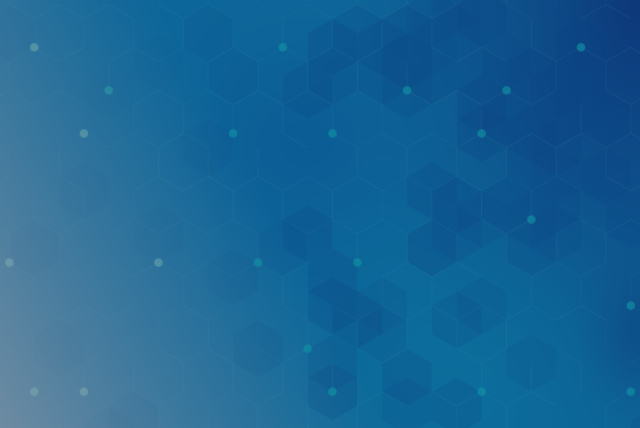
Write a Shadertoy shader that draws this background.

```glsl
// Blue diagonal gradient with faint honeycomb lines, overlapping hexagon tiles and small node dots.

// Colours
const vec3 BLUE  = vec3(0.050, 0.400, 0.600);
const vec3 NAVY  = vec3(0.050, 0.205, 0.470);
const vec3 ROYAL = vec3(0.040, 0.345, 0.575);
const vec3 TEAL  = vec3(0.045, 0.440, 0.612);
const vec3 MIST  = vec3(0.430, 0.545, 0.635);
const vec3 TILE_DARK = vec3(0.045, 0.255, 0.510);
const vec3 LINE  = vec3(0.330, 0.640, 0.690);
const vec3 DOT_TEAL = vec3(0.060, 0.570, 0.640);
const vec3 DOT_MIST = vec3(0.460, 0.640, 0.670);

// Honeycomb, in canvas heights
const float HEX_SIDE = 0.06706;
const vec2 HEX_ORIGIN = vec2(0.138, 0.923);
const vec2 HEX_PERIOD = vec2(1.73205, 3.0);
const vec2 HEX_STEP = vec2(0.866025, 0.5);
const float APOTHEM = 0.866025;

// Detail
const float TILE_SHARE = 0.08;
const float ZONE_SHARE = 0.55;
const float TILE_ALPHA = 0.27;
const float LINE_SHARE = 0.75;
const float LINE_WIDTH = 0.009;
const float LINE_ALPHA = 0.17;
const vec2 DOT_BLOCK = vec2(4.4, 3.6);
const float DOT_RADIUS = 0.146;
const float DOT_ALPHA = 0.65;

float hash(vec2 id, float seed) {
    return fract(sin(dot(id, vec2(127.1, 311.7)) + seed * 74.7) * 4375.85);
}

// Integer label of a point on the half-step lattice
vec2 latticeId(vec2 q) {
    return floor(q / HEX_STEP * 2.0 + 0.5);
}

vec2 nearestHex(vec2 q) {
    vec2 a = floor(q / HEX_PERIOD + 0.5) * HEX_PERIOD;
    vec2 b = (floor(q / HEX_PERIOD) + 0.5) * HEX_PERIOD;
    return dot(q - a, q - a) < dot(q - b, q - b) ? a : b;
}

// Distance to the hexagon border, negative inside
float hexBorder(vec2 local) {
    vec2 a = abs(local);
    return max(a.x, dot(a, vec2(0.5, APOTHEM))) - APOTHEM;
}

float glow(vec2 p, vec2 centre, vec2 radius) {
    vec2 d = (p - centre) / radius;
    return exp(-dot(d, d));
}

// Share of pale haze, rising towards the lower left
float haze(vec2 p) {
    return pow(clamp((0.92 - p.x - 0.55 * p.y) / 0.92, 0.0, 1.0), 1.15);
}

vec3 backdrop(vec2 p, float aspect) {
    vec2 corner = (p - vec2(aspect, 1.0)) * vec2(1.0, 0.60);
    float depth = clamp(1.0 - length(corner) / 0.68, 0.0, 1.0);
    vec3 col = mix(BLUE, NAVY, depth * mix(0.55, 0.95, depth));
    col = mix(col, ROYAL, 0.60 * glow(p, vec2(0.72, 0.66), vec2(0.24, 0.22)));
    col = mix(col, TEAL, 0.65 * glow(p, vec2(1.08, 0.14), vec2(0.36, 0.30)));
    col = mix(col, NAVY, 0.35 * glow(p, vec2(aspect, 0.22), vec2(0.10, 0.14)));
    return mix(col, MIST, haze(p));
}

// Where dark tiles gather
float tileZone(vec2 p) {
    float zone = glow(p, vec2(1.26, 0.76), vec2(0.20, 0.16));
    zone += glow(p, vec2(0.92, 0.88), vec2(0.13, 0.08));
    zone += glow(p, vec2(1.02, 0.45), vec2(0.12, 0.07));
    zone += glow(p, vec2(1.25, 0.48), vec2(0.11, 0.08));
    zone += glow(p, vec2(0.84, 0.27), vec2(0.09, 0.11));
    zone += glow(p, vec2(0.89, 0.05), vec2(0.11, 0.06));
    return min(zone, 1.0);
}

void mainImage(out vec4 fragColor, in vec2 fragCoord) {
    vec2 p = fragCoord / iResolution.y;
    float aspect = iResolution.x / iResolution.y;
    vec2 q = (p - HEX_ORIGIN) / HEX_SIDE;
    float soft = 1.0 / (iResolution.y * HEX_SIDE);
    float mist = haze(p);
    vec3 col = backdrop(p, aspect);

    // Three shifted hexagon layers whose overlaps form cube faces
    float tileFade = mix(0.25, 1.0, smoothstep(0.25, 0.95, p.x));
    for (int i = 0; i < 3; i++) {
        vec2 shift = vec2(0.0, float(i));
        vec2 centre = nearestHex(q - shift) + shift;
        vec2 id = latticeId(centre);
        float share = TILE_SHARE + ZONE_SHARE * tileZone(HEX_ORIGIN + centre * HEX_SIDE);
        float tile = step(hash(id, 1.0), share) * smoothstep(soft, -soft, hexBorder(q - centre));
        tile *= mix(0.5, 1.0, hash(id, 2.0)) * tileFade * TILE_ALPHA;
        col = mix(col, mix(TILE_DARK, col * 0.85, mist), tile);
    }

    // Honeycomb edges, with some left out
    vec2 hexCentre = nearestHex(q);
    vec2 local = q - hexCentre;
    float sector = floor(atan(local.y, local.x) / 1.047198 + 0.5) * 1.047198;
    vec2 edgeMiddle = hexCentre + APOTHEM * vec2(cos(sector), sin(sector));
    float edgeHash = hash(latticeId(edgeMiddle), 3.0);
    float edge = smoothstep(LINE_WIDTH + soft, LINE_WIDTH - soft, -hexBorder(local));
    edge *= step(edgeHash, LINE_SHARE) * mix(0.5, 1.0, edgeHash / LINE_SHARE);
    col = mix(col, LINE, edge * LINE_ALPHA);

    // One node dot per block, snapped to a honeycomb corner
    float dots = 0.0;
    for (int k = 0; k < 9; k++) {
        vec2 block = floor(q / DOT_BLOCK) + vec2(k % 3 - 1, k / 3 - 1);
        vec2 jitter = mix(vec2(0.15), vec2(0.85), vec2(hash(block, 5.0), hash(block, 6.0)));
        vec2 corner = nearestHex((block + jitter) * DOT_BLOCK) + vec2(0.0, 1.0);
        dots = max(dots, smoothstep(soft, -soft, length(q - corner) - DOT_RADIUS));
    }
    vec3 dotColour = mix(DOT_TEAL, DOT_MIST, smoothstep(0.10, 0.40, mist));
    fragColor = vec4(mix(col, dotColour, dots * DOT_ALPHA), 1.0);
}
```
